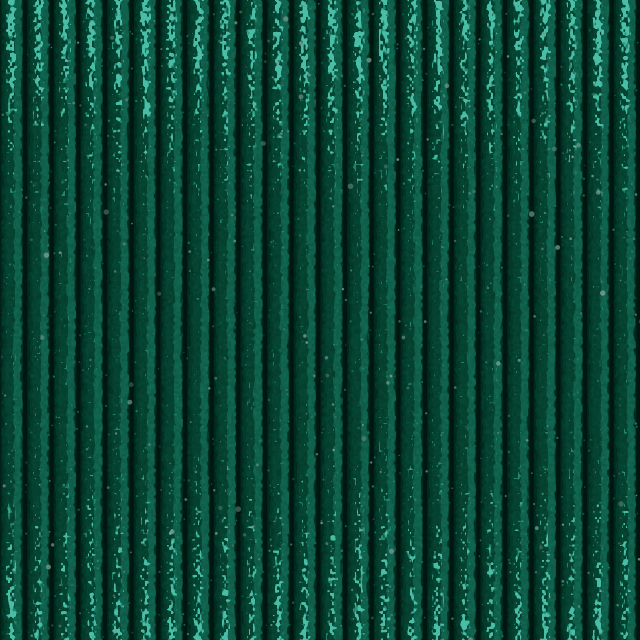
This texture is drawn by a WebGL 2 fragment shader. Its source:

```glsl
#version 300 es
precision highp float;
// Draws dark green vertical ribs with glitter fading toward the middle and pale dust.

uniform vec2 u_resolution;
out vec4 outColor;

const float RIBS = 24.0;
const vec3 GROOVE = vec3(0.00, 0.09, 0.065);
const vec3 SHADE  = vec3(0.00, 0.17, 0.12);
const vec3 BODY   = vec3(0.02, 0.26, 0.19);
const vec3 RIDGE  = vec3(0.06, 0.38, 0.30);
const vec3 SHEEN  = vec3(0.13, 0.51, 0.42);
const vec3 GLINT  = vec3(0.29, 0.74, 0.65);
const vec3 DUST   = vec3(0.46, 0.60, 0.55);

float hash(vec2 p) {
  vec3 q = fract(vec3(p.xyx) * 0.1031);
  q += dot(q, q.yzx + 33.33);
  return fract((q.x + q.y) * q.z);
}

float noise(vec2 p) {
  vec2 i = floor(p), f = fract(p);
  f = f * f * (3.0 - 2.0 * f);
  return mix(mix(hash(i), hash(i + vec2(1, 0)), f.x),
             mix(hash(i + vec2(0, 1)), hash(i + vec2(1, 1)), f.x), f.y);
}

// Soft-edged interval from a to b.
float band(float x, float a, float b, float soft) {
  return smoothstep(a - soft, a + soft, x) * (1.0 - smoothstep(b - soft, b + soft, x));
}

// Cross-section of one rib, x running from 0 to 1.
vec3 ribColor(float x, float wobble, float soft) {
  float edge = x + wobble;
  vec3 color = mix(SHADE, BODY, band(edge, 0.11, 0.83, soft));
  color = mix(color, SHADE, 0.4 * band(edge, 0.12, 0.22, soft));
  color = mix(color, RIDGE, band(edge, 0.53, 0.80, soft));
  float groove = abs(fract(x + 0.5 - 0.94) - 0.5);
  return mix(color, GROOVE, 1.0 - smoothstep(0.05, 0.11, groove));
}

// Glitter density: strong at both ends, nearly absent in the middle.
float glitterDensity(float y) {
  float top = smoothstep(0.60, 1.02, y);
  float bottom = 0.85 * (1.0 - smoothstep(-0.06, 0.36, y));
  return max(top, bottom);
}

// Round specks, one possible per grid cell; returns coverage.
float specks(vec2 uv, float cells, float chance, float radius, float pixel) {
  vec2 id = floor(uv * cells);
  vec2 jitter = vec2(hash(id + 17.0), hash(id + 59.0));
  vec2 center = (id + 0.2 + 0.6 * jitter) / cells;
  float size = radius * mix(0.45, 1.0, hash(id + 83.0));
  float disc = 1.0 - smoothstep(size - pixel, size + pixel, length(uv - center));
  return disc * step(hash(id + 31.0), chance) * mix(0.35, 0.9, hash(id + 7.0));
}

void main() {
  vec2 uv = gl_FragCoord.xy / u_resolution;
  float pixel = 0.7 / min(u_resolution.x, u_resolution.y);
  float rib = floor(uv.x * RIBS);
  float x = fract(uv.x * RIBS);

  // Ribs with ragged tone edges and fine grain
  float wobble = 0.11 * (noise(uv * vec2(220.0, 170.0)) - 0.5)
               + 0.04 * (noise(vec2(rib * 7.3, uv.y * 14.0)) - 0.5);
  vec3 color = ribColor(x, wobble, max(0.025, pixel * RIBS));
  color *= 0.91 + 0.18 * noise(uv * 256.0 + 40.0);

  // Glitter along the crest of each rib
  float strength = glitterDensity(uv.y) * mix(0.85, 1.1, hash(vec2(rib, 3.0)));
  float offset = (x - 0.44 + 0.05 * (hash(vec2(rib, 9.0)) - 0.5)) / 0.17;
  float crest = exp(-offset * offset);
  float level = mix(0.96, 0.28, clamp(strength * crest, 0.0, 1.0));
  level += 0.5 * (1.0 - smoothstep(0.02, 0.25, crest));
  float sparkle = noise(uv * vec2(290.0, 210.0) + 90.0);
  color = mix(color, SHEEN, smoothstep(level - 0.08, level + 0.02, sparkle));
  color = mix(color, GLINT, smoothstep(level + 0.02, level + 0.14, sparkle));

  // Stray glints and pale dust
  color = mix(color, SHEEN, specks(uv, 110.0, 0.05, 0.0018, pixel));
  color = mix(color, DUST, specks(uv + 0.37, 70.0, 0.05, 0.0022, pixel));
  color = mix(color, DUST, specks(uv + 0.71, 30.0, 0.06, 0.0045, pixel));

  outColor = vec4(color, 1.0);
}
```
